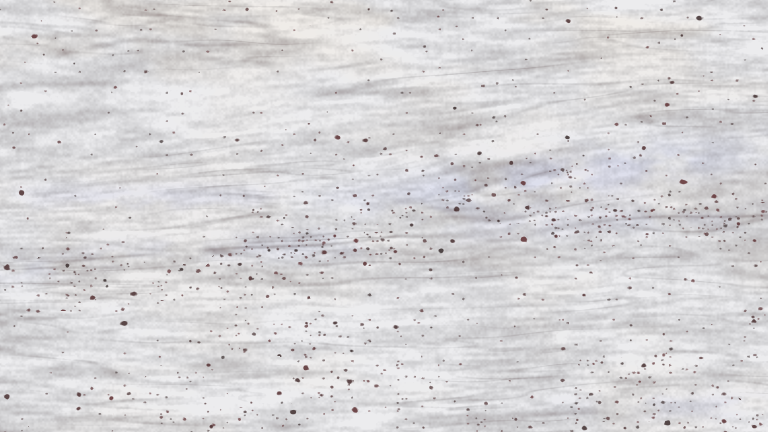
Write a WebGL 2 fragment shader that draws this texture.

```glsl
#version 300 es
precision highp float;
// Pale polished granite: stretched noise layers follow a gently bending flow,
// crossed by thin grey veins, a lilac haze and one long darker seam.
// Small garnet specks are scattered in jittered grids, thicker near the seam.

uniform vec2 u_resolution;
out vec4 fragColor;

const float BASE_TONE = 0.858;
const float BROAD_CONTRAST = 0.13;
const float STREAK_CONTRAST = 0.16;
const float FIBRE_CONTRAST = 0.11;
const float GRAIN_CONTRAST = 0.10;
const float VEIN_DEPTH = 0.095;
const float MAX_TONE = 0.925;
const vec3 LILAC_TINT = vec3(0.935, 0.945, 1.0);
const vec3 CREAM_TINT = vec3(1.015, 1.0, 0.975);
const vec3 GARNET = vec3(0.40, 0.22, 0.23);
const vec3 DARK_MICA = vec3(0.25, 0.21, 0.21);

float hash(vec2 p) {
  return fract(sin(dot(p, vec2(127.1, 311.7))) * 43758.55);
}

float noise(vec2 p) {
  vec2 i = floor(p), f = fract(p);
  f = f * f * (3.0 - 2.0 * f);
  return mix(mix(hash(i), hash(i + vec2(1, 0)), f.x),
             mix(hash(i + vec2(0, 1)), hash(i + vec2(1, 1)), f.x), f.y);
}

float fbm(vec2 p, int octaves) {
  float sum = 0.0, weight = 0.5, total = 0.0;
  for (int i = 0; i < octaves; i++) {
    sum += weight * noise(p);
    total += weight;
    weight *= 0.5;
    p = p * 2.03 + vec2(17.3, 9.1);
  }
  return sum / total;
}

float bump(float d, float width) {
  return exp(-d * d / (width * width));
}

// Coordinates whose second axis runs across the layers
vec2 flow(vec2 p) {
  float slope = 0.015 + 0.085 * bump(p.y - 0.64, 0.18) - 0.045 * smoothstep(0.75, 1.0, p.y);
  float v = p.y - slope * (p.x - 0.9);
  v += 0.036 * (noise(p * vec2(2.0, 4.0)) - 0.5);
  v += 0.013 * (noise(p * vec2(6.0, 14.0) + 5.0) - 0.5);
  return vec2(p.x, v);
}

// Thin broken lines along the middle contour of a stretched noise
float veins(vec2 q, vec2 scale, float width) {
  float line = 1.0 - smoothstep(0.0, width, abs(fbm(q * scale, 2) - 0.5));
  return line * smoothstep(0.35, 0.7, noise(q * vec2(3.0, 11.0) + scale));
}

// One ragged speck at most per cell; returns coverage and a colour choice
vec2 specks(vec2 p, float cells, float chance, float radius) {
  vec2 id = floor(p * cells);
  float pick = hash(id + cells);
  vec2 jitter = vec2(hash(id + 3.7), hash(id + 8.3));
  vec2 d = p - (id + 0.25 + 0.5 * jitter) / cells;
  float size = radius * mix(0.5, 1.15, hash(id + 14.9));
  d.x *= mix(0.65, 1.0, hash(id + 21.1));
  float edge = length(d) - size * (0.7 + 0.6 * noise(p * 0.9 / radius));
  float soft = 0.8 / u_resolution.y;
  float cover = 1.0 - smoothstep(-soft, soft, edge);
  return vec2(cover * step(pick, chance), hash(id + 31.7));
}

void main() {
  vec2 p = gl_FragCoord.xy / u_resolution.y;
  vec2 q = flow(p);
  float seamOffset = p.y - 0.385 - 0.07 * p.x - 0.02 * (noise(p * vec2(4.0, 3.0)) - 0.5);

  // Layered tone
  float tone = BASE_TONE;
  tone += BROAD_CONTRAST * (fbm(q * vec2(2.2, 13.0), 3) - 0.5);
  tone += STREAK_CONTRAST * (fbm(q * vec2(6.0, 42.0) + 31.0, 2) - 0.5);
  tone += FIBRE_CONTRAST * (noise(q * vec2(20.0, 120.0)) - 0.5);
  tone += GRAIN_CONTRAST * (0.5 * noise(p * 95.0) + 0.5 * noise(p * 210.0) - 0.5);
  tone += 0.035 * smoothstep(0.52, 0.68, fbm(q * vec2(5.0, 17.0) + 70.0, 3));

  // Veins and the long seam
  float lines = veins(q, vec2(2.4, 21.0), 0.065) + 0.8 * veins(q, vec2(4.5, 38.0), 0.085);
  tone -= VEIN_DEPTH * lines * mix(0.6, 1.0, noise(p * 60.0));
  float seam = bump(seamOffset, 0.004) * smoothstep(0.3, 0.7, noise(p * vec2(7.0, 3.0)));
  tone -= 0.13 * seam + 0.025 * bump(seamOffset - 0.015, 0.03);
  tone = min(tone, MAX_TONE);

  // Neutral stone, warmer in its darks
  vec3 color = tone + mix(vec3(0.016, -0.014, -0.004), vec3(-0.001, -0.001, 0.008),
                          smoothstep(0.58, 0.84, tone));
  float cloud = smoothstep(0.3, 0.65, fbm(p * vec2(9.0, 18.0), 3));
  float haze = bump(p.x - 1.3, 0.42) * bump(p.y - 0.59 - 0.13 * (p.x - 1.3), 0.055);
  haze += 0.55 * bump(p.x - 0.35, 0.4) * bump(p.y - 0.545, 0.03);
  haze += 0.4 * bump(seamOffset, 0.035) + 0.5 * bump(p.x - 1.6, 0.25) * bump(p.y - 0.06, 0.03);
  color *= mix(vec3(1), LILAC_TINT, min(haze * cloud * 1.3, 1.0));
  float cream = smoothstep(0.45, 0.7, fbm(p * vec2(4.0, 9.0) + 50.0, 3));
  color *= mix(vec3(1), CREAM_TINT, cream * mix(0.4, 1.0, smoothstep(0.75, 0.95, p.y)));

  // Scattered minerals
  float density = 0.25 + 0.45 * (1.0 - smoothstep(0.35, 0.6, p.y));
  density += 1.2 * bump(seamOffset, 0.045) * smoothstep(0.5, 1.0, p.x) + 0.6 * haze;
  density *= 0.25 + 1.5 * smoothstep(0.35, 0.7, noise(p * vec2(5.0, 9.0) + 12.0));
  for (int i = 0; i < 3; i++) {
    float level = float(i);
    vec2 s = specks(p + 0.37 * level, 30.0 * exp2(level * 0.9), 0.085 * density,
                    0.0052 * exp2(-level * 0.65));
    color = mix(color, mix(DARK_MICA, GARNET, s.y), s.x * mix(0.9, 0.6, level * 0.5));
  }

  fragColor = vec4(clamp(color, 0.0, 1.0), 1.0);
}
```
